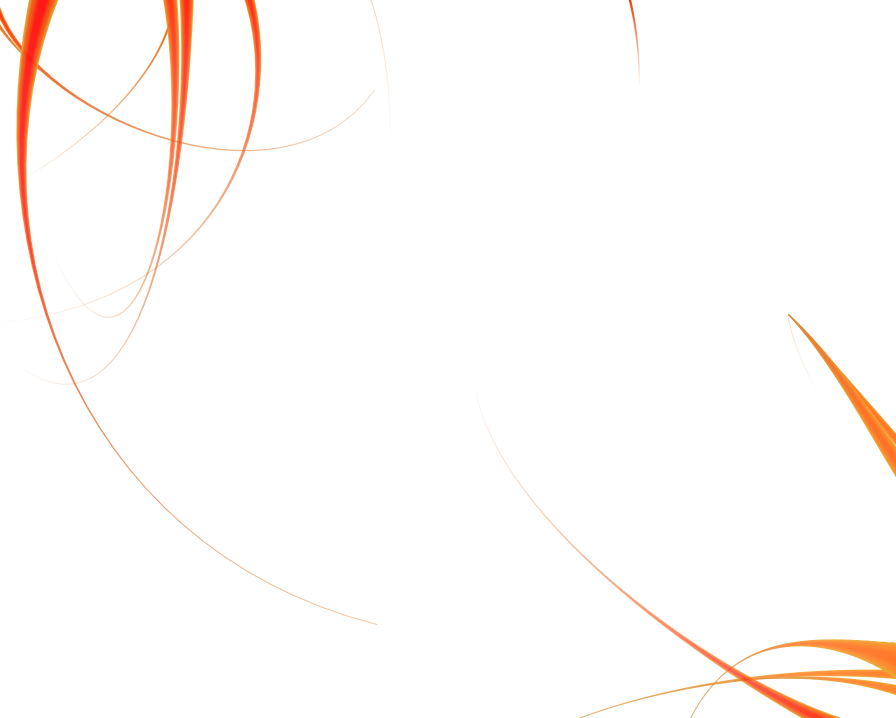
A Shadertoy shader for this background:

```glsl
// Fiery tapered ribbons and hairline arcs sweeping across a white background.

vec2 bezier(vec2 a, vec2 b, vec2 c, vec2 d, float t) {
    float s = 1.0 - t;
    return s * s * s * a + 3.0 * s * s * t * b + 3.0 * s * t * t * c + t * t * t * d;
}

// Paints a curve from a to d. shape: half width at a, taper power, heat.
// fade: opacity at both ends. pixel: size of one pixel in grid units.
void stroke(inout vec3 color, vec2 p, float pixel, vec2 a, vec2 b, vec2 c, vec2 d,
            vec3 shape, vec2 fade) {
    const int STEPS = 32;
    float edge = 1e4, nearest = 1e4, halfWidth = 1.0, along = 0.0;
    float t0 = -0.05;
    vec2 from = bezier(a, b, c, d, t0);
    for (int i = 1; i <= STEPS; i++) {
        float t1 = mix(-0.05, 1.0, float(i) / float(STEPS));
        vec2 to = bezier(a, b, c, d, t1);
        vec2 span = to - from;
        float h = clamp(dot(p - from, span) / dot(span, span), 0.0, 1.0);
        float dist = length(p - from - span * h);
        float t = mix(t0, t1, h);
        float w = mix(0.45, shape.x, pow(max(1.0 - t, 0.0), shape.y));
        if (dist - w < edge) {
            edge = dist - w;
            nearest = dist;
            halfWidth = w;
            along = clamp(t, 0.0, 1.0);
        }
        from = to;
        t0 = t1;
    }

    // Hot core, golden rim, tan tail
    vec3 core = mix(vec3(1.0, 0.56, 0.18), vec3(1.0, 0.09, 0.08), shape.z);
    vec3 middle = mix(vec3(1.0, 0.6, 0.2), vec3(0.94, 0.36, 0.08), shape.z);
    float across = clamp(nearest / halfWidth, 0.0, 1.0);
    vec3 ink = mix(core, middle, smoothstep(0.15, 0.7, across));
    ink = mix(ink, vec3(0.91, 0.68, 0.22), smoothstep(0.65, 1.0, across) * 0.85);
    vec3 thread = mix(vec3(0.86, 0.32, 0.07), vec3(0.88, 0.6, 0.2), 1.0 - shape.z);
    ink = mix(thread, ink, smoothstep(0.5, 2.0, halfWidth));
    ink = mix(ink, vec3(0.84, 0.55, 0.24), 0.7 * smoothstep(0.3, 1.0, along));

    float coverage = clamp(0.5 - edge / pixel, 0.0, 1.0);
    color = mix(color, ink, coverage * mix(fade.x, fade.y, along));
}

void mainImage(out vec4 fragColor, in vec2 fragCoord) {
    // Layout grid: 768 wide, 614 high
    vec2 p = fragCoord / iResolution.xy * vec2(768, 614);
    float px = 614.0 / iResolution.y;
    vec3 col = vec3(1.0);

    // Faint hairlines
    stroke(col, p, px, vec2(318, 614), vec2(330, 578), vec2(335, 535), vec2(334, 494),
           vec3(0.45, 1, 0.5), vec2(0.3, 0.02));
    stroke(col, p, px, vec2(676, 341), vec2(680, 320), vec2(690, 298), vec2(702, 276),
           vec3(0.45, 1, 0.2), vec2(0.25, 0.02));
    stroke(col, p, px, vec2(143, 587), vec2(125, 539), vec2(75, 494), vec2(25, 464),
           vec3(0.9, 2, 0.5), vec2(1.0, 0.04));

    // Upper left arcs
    stroke(col, p, px, vec2(0, 602), vec2(40, 509), vec2(245, 429), vec2(321, 537),
           vec3(2.2, 3, 0.7), vec2(1.0, 0.25));
    stroke(col, p, px, vec2(-4, 597), vec2(5, 583), vec2(15, 571), vec2(34, 554),
           vec3(1.5, 1, 0.4), vec2(1.0, 0.8));
    stroke(col, p, px, vec2(214, 614), vec2(243, 506), vec2(188, 357), vec2(0, 338),
           vec3(4.2, 3, 0.8), vec2(1.0, 0.02));

    // Paired hanging loops
    stroke(col, p, px, vec2(146, 614), vec2(165, 454), vec2(115, 239), vec2(45, 399),
           vec3(6, 4, 0.7), vec2(1.0, 0.02));
    stroke(col, p, px, vec2(160, 614), vec2(162, 464), vec2(125, 219), vec2(15, 302),
           vec3(6, 4, 0.85), vec2(1.0, 0.02));

    // Great left sweep
    stroke(col, p, px, vec2(37, 614), vec2(-25, 399), vec2(70, 144), vec2(323, 80),
           vec3(12, 5, 1), vec2(1.0, 0.4));

    // Short red spur at the top
    stroke(col, p, px, vec2(540, 614), vec2(545, 592), vec2(548, 570), vec2(548, 543),
           vec3(1.1, 1, 1), vec2(1.0, 0.1));

    // Right blade
    stroke(col, p, px, vec2(770, 236), vec2(742, 269), vec2(712, 306), vec2(676, 345),
           vec3(3.5, 1, 0.2), vec2(1.0));
    stroke(col, p, px, vec2(770, 217), vec2(742, 259), vec2(712, 309), vec2(676, 345),
           vec3(7.5, 1, 0.25), vec2(1.0));

    // Lower right fan
    stroke(col, p, px, vec2(772, 37), vec2(690, 42), vec2(590, 34), vec2(497, 0),
           vec3(4, 2, 0.1), vec2(1.0, 0.7));
    stroke(col, p, px, vec2(772, 23), vec2(730, 34), vec2(690, 37), vec2(630, 32),
           vec3(4.5, 2, 0.1), vec2(1.0, 0.8));
    stroke(col, p, px, vec2(775, 48), vec2(700, 74), vec2(630, 74), vec2(592, 0),
           vec3(16, 4, 0.2), vec2(1.0, 0.7));

    // Rising diagonal sweep
    stroke(col, p, px, vec2(714, -6), vec2(600, 44), vec2(424, 174), vec2(407, 284),
           vec3(8, 4, 0.75), vec2(1.0, 0.02));

    fragColor = vec4(col, 1.0);
}
```
